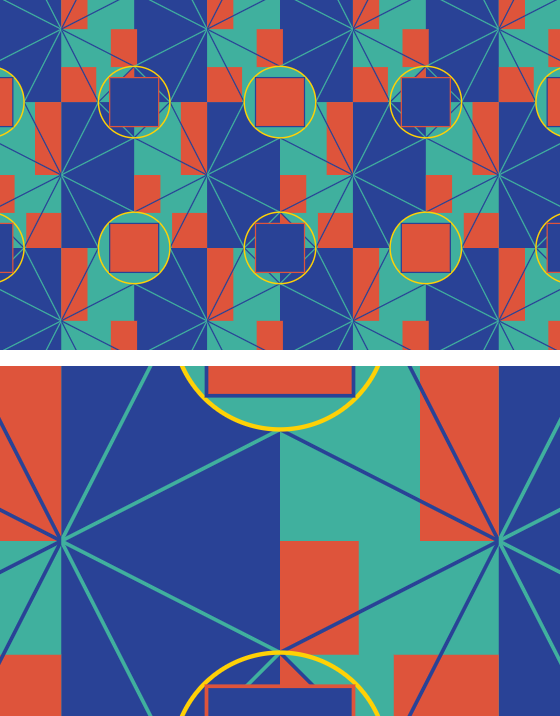
Top: the whole. Bottom: its middle third, enlarged.
A WebGL 2 fragment shader for this pattern:

```glsl
#version 300 es
precision highp float;
// Geometric tiling: blue and teal blocks with orange bars, eight-ray stars,
// and ringed squares that alternate in a checkerboard. Everything is drawn
// from box, line and circle distances in units of one tile.

uniform vec2 u_resolution;
out vec4 fragColor;

#define TILES_DOWN 2.4
#define ORIGIN vec2(0.92, 0.70)
#define RING_RADIUS 0.245
#define RING_WIDTH 0.010
#define SQUARE_HALF 0.168
#define LINE_WIDTH 0.0085
#define BLUE vec3(0.16, 0.26, 0.59)
#define TEAL vec3(0.25, 0.69, 0.62)
#define ORANGE vec3(0.87, 0.33, 0.23)
#define YELLOW vec3(1.0, 0.82, 0.02)

// Coverage of a signed distance, smoothed over one pixel
float fill(float d) {
  float pixel = TILES_DOWN / u_resolution.y;
  return clamp(0.5 - d / pixel, 0.0, 1.0);
}

float stroke(float d, float width) {
  return fill(abs(d) - 0.5 * width);
}

// Coverage of the box between two corners
float box(vec2 p, vec2 low, vec2 high) {
  vec2 d = abs(p - 0.5 * (low + high)) - 0.5 * (high - low);
  return fill(max(d.x, d.y));
}

// Block-local position: odd rows are shifted by half a tile
vec2 blockSpace(vec2 g, float odd) {
  return vec2(fract(g.x + 0.5 * odd + 0.25) - 0.25,
              mod(g.y - odd + 0.5, 2.0) - 0.5);
}

float tealBlock(vec2 b) {
  return box(b, vec2(0.0, -1.0), vec2(0.5, 2.0));
}

// Three orange bars of a block; they differ between even and odd rows
float bars(vec2 b, float odd) {
  vec3 left = mix(vec3(0.32, 0.0, 0.26), vec3(0.0, 0.34, 0.0), odd);
  vec3 right = left + vec3(0.18, 0.18, 0.24);
  float tall = box(b, vec2(left.x, 0.5), vec2(right.x, 2.0));
  float middle = box(b, vec2(left.y, 0.24), vec2(right.y, 0.5));
  float low = box(b, vec2(left.z, -1.0), vec2(right.z, 0.24));
  return max(tall, max(middle, low));
}

// Rays from the star centre to the cardinal points of the four rings
float starRays(vec2 g) {
  vec2 a = abs(fract(g) - 0.5);
  a = vec2(max(a.x, a.y), min(a.x, a.y));
  vec2 normal = normalize(vec2(0.5 - RING_RADIUS, -0.5));
  return stroke(dot(a, normal), LINE_WIDTH);
}

void main() {
  vec2 g = gl_FragCoord.xy / u_resolution.y * TILES_DOWN - ORIGIN;

  // Blocks and bars, with rows blended at their shared edge
  float odd = fill(abs(mod(g.y, 2.0) - 1.5) - 0.5);
  vec2 evenBlock = blockSpace(g, 0.0);
  vec2 oddBlock = blockSpace(g, 1.0);
  float teal = mix(tealBlock(evenBlock), tealBlock(oddBlock), odd);
  float bar = mix(bars(evenBlock, 0.0), bars(oddBlock, 1.0), odd);
  vec3 color = mix(mix(BLUE, TEAL, teal), ORANGE, bar);

  // Ring cell and its place in the checkerboard
  vec2 id = floor(g + 0.5);
  vec2 c = g - id;
  float openRing = mod(id.x + id.y, 2.0);
  float ring = length(c) - RING_RADIUS;
  float diamond = (abs(c.x) + abs(c.y) - RING_RADIUS) * 0.70711;

  // Orange tip above the square of an open ring
  float tip = fill(max(diamond, SQUARE_HALF - c.y));
  color = mix(color, ORANGE, tip * teal * openRing);

  // Rays and diamond take the opposite colour of their block
  vec3 lineColor = mix(TEAL, BLUE, teal);
  color = mix(color, lineColor, starRays(g));
  color = mix(color, lineColor, stroke(diamond, LINE_WIDTH) * openRing);

  // Filled or open disc, ring, and outlined square
  color = mix(color, TEAL, fill(ring) * (1.0 - openRing));
  color = mix(color, YELLOW, stroke(ring, RING_WIDTH));
  float square = max(abs(c.x), abs(c.y)) - SQUARE_HALF;
  color = mix(color, mix(ORANGE, BLUE, openRing), fill(square));
  color = mix(color, mix(BLUE, ORANGE, openRing), stroke(square, LINE_WIDTH));

  fragColor = vec4(color, 1.0);
}
```
